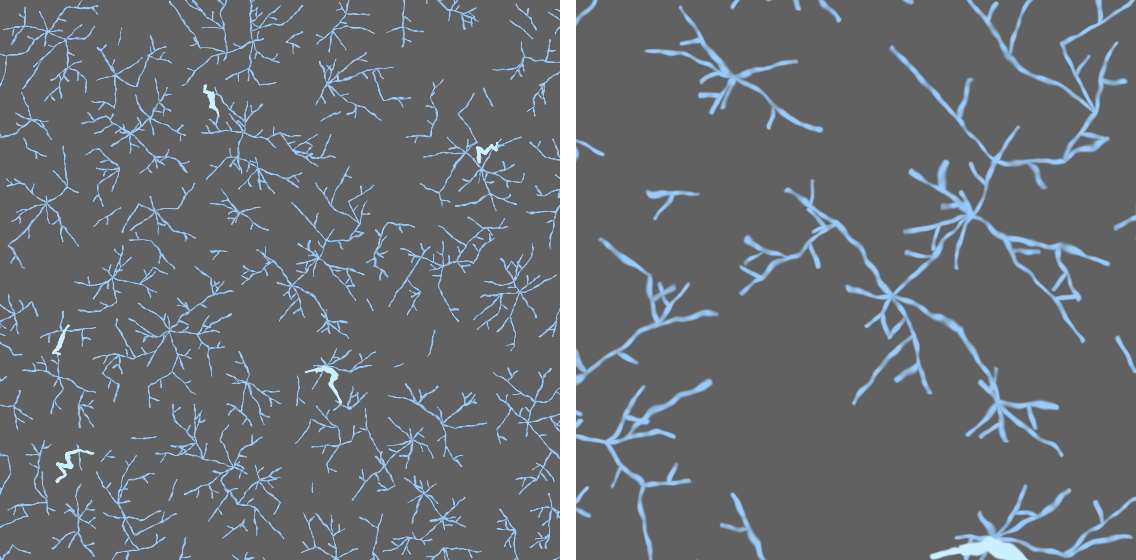
Left: the whole. Right: its middle third, enlarged.
Give the GLSL for this texture map, as a three.js fragment shader.

```glsl
// A web of fine pale-blue streams on flat grey, with a few broad bright channels.
// Jittered grid nodes each drain to their steepest lower neighbour on a noise
// terrain; short spurs and a gentle domain warp make the branches irregular.
varying vec2 vUv;

const float GRID = 31.0;            // drainage nodes across the canvas
const float STREAM_RADIUS = 0.00135;
const float EDGE = 0.0009;          // softness of all edges
const float RIDGE = 0.34;           // nodes above this level stay dry
const vec3 GROUND = vec3(0.38);
const vec3 STREAM = vec3(0.60, 0.80, 0.99);
const vec3 CHANNEL = vec3(0.80, 0.94, 1.0);

float hash(vec2 p) {
  vec3 q = fract(vec3(p.xyx) * vec3(0.1031, 0.1030, 0.0973));
  q += dot(q, q.yzx + 33.33);
  return fract((q.x + q.y) * q.z);
}

vec2 hash2(vec2 p) {
  return vec2(hash(p + 17.3), hash(p + 71.9));
}

float cornerSlope(vec2 corner, vec2 offset) {
  float angle = 6.2832 * hash(corner + 5.7);
  return dot(vec2(cos(angle), sin(angle)), offset);
}

// Gradient noise, roughly -0.7 to 0.7
float noise(vec2 p) {
  vec2 i = floor(p), f = fract(p);
  vec2 u = f * f * f * (f * (f * 6.0 - 15.0) + 10.0);
  vec2 e = vec2(1.0, 0.0);
  float low = mix(cornerSlope(i, f), cornerSlope(i + e, f - e), u.x);
  float high = mix(cornerSlope(i + e.yx, f - e.yx), cornerSlope(i + 1.0, f - 1.0), u.x);
  return mix(low, high, u.y);
}

vec2 warp(vec2 p, float frequency, float amount) {
  return amount * vec2(noise(p * frequency + 40.0), noise(p * frequency + 90.0));
}

float segmentDistance(vec2 p, vec2 a, vec2 b) {
  vec2 ab = b - a;
  return length(p - a - ab * clamp(dot(p - a, ab) / dot(ab, ab), 0.0, 1.0));
}

vec2 nodePosition(vec2 cell) {
  return cell + 0.1 + 0.8 * hash2(cell);
}

float terrain(vec2 cell) {
  return noise(cell * 0.2 + 3.1) + 0.32 * hash(cell + 131.0);
}

// Distance to the stream leaving one node and to its side spur
float drainDistance(vec2 p, vec2 cell) {
  float level = terrain(cell);
  if (level + 0.6 * (hash(cell + 211.0) - 0.5) > RIDGE) return 9.0;
  vec2 start = nodePosition(cell), end = start;
  float steepest = 0.0;
  for (int j = -1; j <= 1; j++) {
    for (int i = -1; i <= 1; i++) {
      vec2 other = cell + vec2(i, j);
      vec2 target = nodePosition(other);
      float slope = (level - terrain(other)) / max(distance(start, target), 0.2);
      if (slope > steepest) {
        steepest = slope;
        end = target;
      }
    }
  }
  if (steepest <= 0.0) return 9.0;
  float d = segmentDistance(p, start, end);
  if (hash(cell + 307.0) < 0.5) {
    vec2 along = normalize(end - start);
    vec2 side = vec2(-along.y, along.x) * sign(hash(cell + 401.0) - 0.5);
    vec2 middle = mix(start, end, 0.5);
    d = min(d, segmentDistance(p, middle, middle + 0.4 * (side - 0.5 * along)));
  }
  return d;
}

float streamDistance(vec2 p) {
  float d = 9.0;
  for (int j = -1; j <= 1; j++)
    for (int i = -1; i <= 1; i++)
      d = min(d, drainDistance(p, floor(p) + vec2(i, j)));
  return d;
}

// Signed distance to a few wandering strokes, widest in the middle
float channelDistance(vec2 p) {
  float d = 9.0;
  for (int k = 0; k < 5; k++) {
    float id = float(k);
    vec2 a = fract(vec2(0.1, 0.14) + id * vec2(0.7549, 0.5698));
    float heading = 6.2832 * hash(vec2(id, 8.0));
    float stride = mix(0.011, 0.024, hash(vec2(id, 21.0)));
    for (int s = 0; s < 6; s++) {
      float t = float(s);
      float turn = heading + 2.8 * (hash(vec2(id + 3.0, t + 50.0)) - 0.5);
      vec2 b = a + stride * vec2(cos(turn), sin(turn));
      float radius = mix(0.0022, 0.0046, 1.0 - abs(t - 2.5) / 2.5);
      d = min(d, segmentDistance(p, a, b) - radius);
      a = b;
    }
  }
  return d;
}

void main() {
  vec2 p = vUv + warp(vUv, 28.0, 0.007) + warp(vUv, 85.0, 0.0025);
  float grain = noise(vUv * 150.0);   // beading along the thin lines
  float streamEdge = streamDistance(p * GRID) / GRID - STREAM_RADIUS * (1.0 + 0.5 * grain);
  float stream = 1.0 - smoothstep(-EDGE, EDGE, streamEdge);
  float channel = 1.0 - smoothstep(-EDGE, EDGE, channelDistance(p) - 0.0015 * grain);
  vec3 color = mix(GROUND, STREAM, stream * clamp(0.92 + 0.6 * grain, 0.0, 1.0));
  gl_FragColor = vec4(mix(color, CHANNEL, channel), 1.0);
}
```
